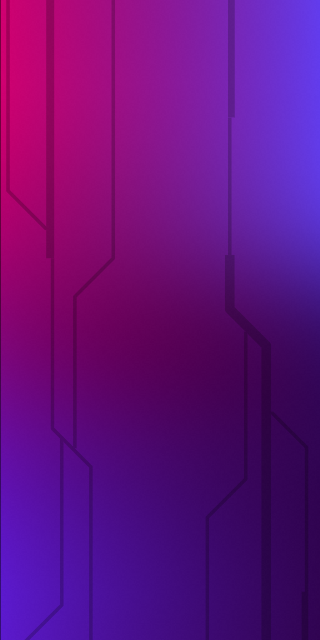
Write a WebGL 2 fragment shader that draws this background.

```glsl
#version 300 es
precision highp float;
// Magenta, blue and violet gradient crossed by dark angular circuit traces.

uniform vec2 u_resolution;
out vec4 fragColor;

// Canvas units: width 1, height 2
const float HEIGHT = 2.0;
const float FIRST_ROW = 1.74;    // height of the topmost colour row
const float ROW_STEP = 0.4;      // spacing between colour rows
const float THIN = 0.0055;       // trace half widths
const float MEDIUM = 0.0105;
const float BROAD = 0.0125;
const float HEAVY = 0.0150;
const float TRACE_SHADE = 0.21;  // how much a trace darkens
const float EDGE_WIDTH = 0.003;
const float EDGE_SHADE = 0.45;
const float GRAIN = 0.008;

// Value of a parabola through left, middle and right colours
vec3 colorRow(vec3 left, vec3 middle, vec3 right, float x) {
    return left * (2.0 * x - 1.0) * (x - 1.0)
         + middle * 4.0 * x * (1.0 - x)
         + right * x * (2.0 * x - 1.0);
}

// Catmull-Rom weight at distance t from a row
float cubicWeight(float t) {
    t = abs(t);
    if (t < 1.0) return (1.5 * t - 2.5) * t * t + 1.0;
    if (t < 2.0) return ((-0.5 * t + 2.5) * t - 4.0) * t + 2.0;
    return 0.0;
}

// Smooth colour field from five rows, top to bottom
vec3 background(vec2 p) {
    vec3 rows[5];
    rows[0] = colorRow(vec3(0.82, 0.00, 0.44), vec3(0.56, 0.09, 0.58), vec3(0.385, 0.235, 0.93), p.x);
    rows[1] = colorRow(vec3(0.70, 0.00, 0.43), vec3(0.48, 0.08, 0.51), vec3(0.36, 0.21, 0.84), p.x);
    rows[2] = colorRow(vec3(0.51, 0.02, 0.47), vec3(0.36, 0.005, 0.34), vec3(0.22, 0.045, 0.40), p.x);
    rows[3] = colorRow(vec3(0.39, 0.06, 0.67), vec3(0.275, 0.03, 0.43), vec3(0.19, 0.015, 0.32), p.x);
    rows[4] = colorRow(vec3(0.36, 0.10, 0.81), vec3(0.265, 0.05, 0.52), vec3(0.19, 0.015, 0.32), p.x);
    float y = clamp((FIRST_ROW - p.y) / ROW_STEP, 0.0, 4.0);
    vec3 sum = vec3(0.0);
    float total = 0.0;
    for (int i = 0; i < 5; i++) {
        float w = cubicWeight(y - float(i));
        sum += rows[i] * w;
        total += w;
    }
    return sum / total;
}

float segment(vec2 p, vec2 a, vec2 b) {
    vec2 ab = b - a;
    float t = clamp(dot(p - a, ab) / max(dot(ab, ab), 1e-6), 0.0, 1.0);
    return length(p - a - ab * t);
}

// Vertical run, 45 degree jog starting at bend, vertical run; flat ends
float trace(vec2 p, float x0, float x1, float top, float bend, float bottom, float halfWidth) {
    vec2 a = vec2(x0, bend);
    vec2 b = vec2(x1, bend - abs(x1 - x0));
    float d = segment(p, vec2(x0, max(top, bend)), a);
    d = min(d, segment(p, a, b));
    d = min(d, segment(p, b, vec2(x1, min(bottom, b.y))));
    return max(d - halfWidth, max(p.y - top, bottom - p.y));
}

float circuit(vec2 p) {
    const float TOP = HEIGHT + 0.1;
    const float BOTTOM = -0.1;
    // Left cluster
    float d = trace(p, 0.025, 0.148, TOP, 1.404, 1.281, THIN);
    d = min(d, trace(p, 0.157, 0.157, TOP, 1.5, 1.193, BROAD));
    d = min(d, trace(p, 0.164, 0.284, 1.193, 0.661, BOTTOM, THIN));
    d = min(d, trace(p, 0.354, 0.234, TOP, 1.193, 0.599, THIN));
    d = min(d, trace(p, 0.193, 0.070, 0.633, 0.109, BOTTOM, THIN));
    // Right cluster
    d = min(d, trace(p, 0.723, 0.723, TOP, 1.8, 1.633, MEDIUM));
    d = min(d, trace(p, 0.718, 0.718, 1.633, 1.4, 1.203, THIN));
    d = min(d, trace(p, 0.718, 0.832, 1.203, 1.034, BOTTOM, HEAVY));
    d = min(d, trace(p, 0.768, 0.648, 0.964, 0.503, BOTTOM, THIN));
    d = min(d, trace(p, 0.846, 0.958, 0.714, 0.714, BOTTOM, THIN));
    d = min(d, trace(p, 0.953, 0.953, 0.151, 0.1, BOTTOM, MEDIUM));
    return d;
}

float hash(vec2 p) {
    return fract(sin(dot(p, vec2(12.9898, 78.233))) * 43758.5453);
}

void main() {
    vec2 p = gl_FragCoord.xy / u_resolution * vec2(1.0, HEIGHT);
    float aa = 0.6 / u_resolution.x;

    vec3 color = background(p);
    color *= 1.0 - TRACE_SHADE * (1.0 - smoothstep(-aa, aa, circuit(p)));
    color *= 1.0 - EDGE_SHADE * (1.0 - smoothstep(-aa, aa, p.x - EDGE_WIDTH));

    // Fine grain hides banding
    color += GRAIN * (hash(floor(p * 256.0)) - 0.5);
    fragColor = vec4(clamp(color, 0.0, 1.0), 1.0);
}
```
